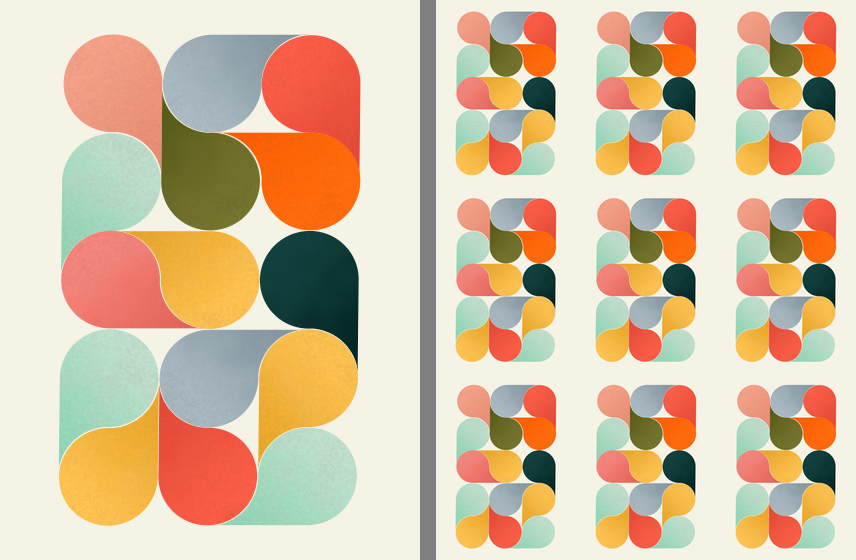
Left, the tile; right, the same tile 3 across and 3 down.
A Shadertoy shader for this pattern:

```glsl
// Tail of each drop, row by row from the top: 1 right, 2 up, 3 left, 4 down.
// The sign picks the side of the tail that stays straight.
const int TAILS[15] = int[15](4, 1, 4, -4, 2, -3, -1, -3, 4, -4, 1, -4, -2, 2, 3);
const int PAINTS[15] = int[15](0, 1, 2, 3, 4, 5, 6, 7, 8, 3, 1, 7, 7, 2, 3);

// Salmon, slate, red, mint, olive, orange, coral, yellow, teal
const vec3 BODY[9] = vec3[9](
    vec3(.94, .62, .52), vec3(.66, .72, .75), vec3(.97, .36, .27),
    vec3(.74, .86, .79), vec3(.45, .45, .18), vec3(1., .42, .05),
    vec3(.95, .52, .48), vec3(.98, .75, .31), vec3(.07, .25, .24));
const vec3 SHADE[9] = vec3[9](
    vec3(.91, .55, .45), vec3(.52, .59, .63), vec3(.89, .29, .22),
    vec3(.57, .83, .71), vec3(.35, .36, .10), vec3(.98, .37, .01),
    vec3(.90, .39, .35), vec3(.91, .65, .17), vec3(.01, .15, .14));

float hash(vec2 p) {
    vec3 q = fract(p.xyx * .1031);
    q += dot(q, q.yzx + 33.33);
    return fract((q.x + q.y) * q.z);
}

float noise(vec2 p) {
    vec2 i = floor(p), f = fract(p);
    f = f * f * (3. - 2. * f);
    return mix(mix(hash(i), hash(i + vec2(1, 0)), f.x),
               mix(hash(i + vec2(0, 1)), hash(i + 1.), f.x), f.y);
}

// Disc with a tail along +x: flat on top, hollowed by the next disc below
float drop(vec2 p) {
    float disc = length(p) - .497;
    float tail = max(p.y - .497, .505 - length(p - vec2(1, 0)));
    tail = max(tail, max(max(-p.x, p.x - 1.), -p.y));
    return min(disc, tail);
}

// Rotate and mirror a point into the frame of one drop
vec2 toTail(vec2 p, int code) {
    int turn = abs(code) - 1;
    vec2 along = turn == 0 ? vec2(1, 0) : turn == 1 ? vec2(0, 1)
               : turn == 2 ? vec2(-1, 0) : vec2(0, -1);
    vec2 side = vec2(-along.y, along.x) * sign(float(code));
    return vec2(dot(p, along), dot(p, side));
}

void mainImage(out vec4 fragColor, in vec2 fragCoord) {
    // One unit is one grid cell; the plain margin wraps at every edge
    float unit = min(iResolution.x / 3., iResolution.y / 4.);
    vec2 p = (fragCoord - .5 * iResolution.xy) / unit * vec2(1.41, 1.425);
    float pixel = 1.42 / unit;
    p.x -= .011 * p.y;

    // Soft pigment clouds and fine paper grain
    float cloud = noise(p * 5. + 40.) - .5;
    float grain = noise(p * 42. + 300.) + noise(p * 85. + 600.) - 1.;

    vec3 color = vec3(.962, .953, .902);
    for (int i = 0; i < 15; i++) {
        vec2 cell = vec2(i % 3 - 1, 2 - i / 3);
        vec2 wobble = vec2(hash(cell + 7.), hash(cell + 19.)) - .5;
        vec2 q = toTail(p - cell - wobble * .012, TAILS[i]);

        // Shading gathers towards the tail
        float depth = smoothstep(-.35, .85, .65 * (q.x + q.y) + .35 * cloud + .12 * grain);
        vec3 paint = mix(BODY[PAINTS[i]], SHADE[PAINTS[i]], depth);
        paint *= 1. + .045 * grain + .04 * cloud;
        color = mix(color, paint, clamp(.5 - drop(q) / pixel, 0., 1.));
    }
    fragColor = vec4(color, 1);
}
```
